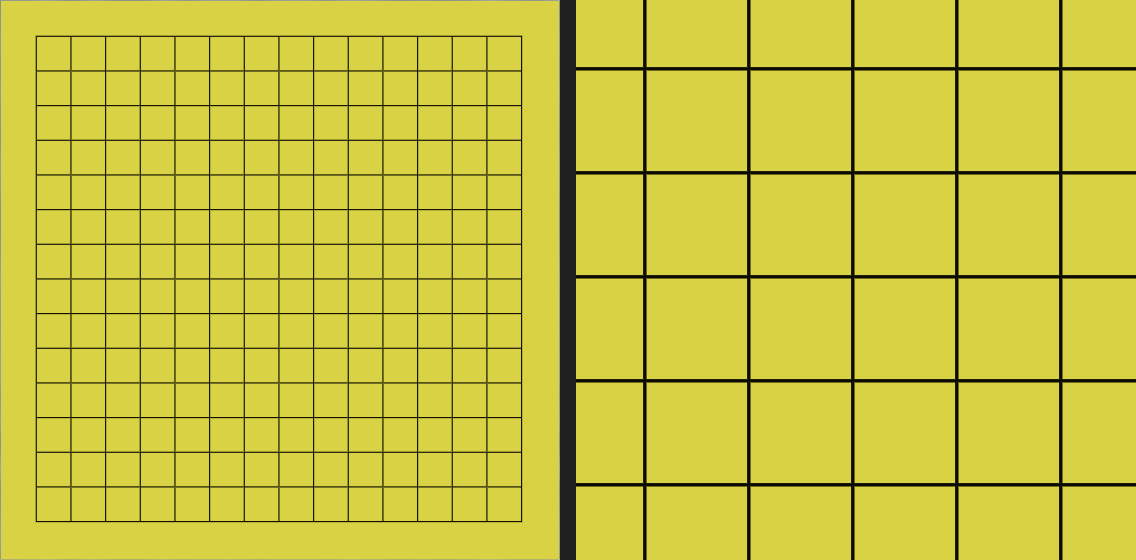
Left, the full canvas; right, a detail of the centre.
Give the GLSL for this pattern, as a Shadertoy shader.

```glsl
float hash(float n) {
    return fract(sin(n * 127.1) * 43758.5453);
}

float smoothNoise(float x) {
    float cell = floor(x);
    return mix(hash(cell), hash(cell + 1.0), smoothstep(0.0, 1.0, x - cell));
}

// Antialiased coverage of a signed distance, negative inside
float coverage(float dist, float pixel) {
    return clamp(0.5 - dist / pixel, 0.0, 1.0);
}

// Ruled square grid: 14 cells each way, with lines clipped to its outer frame
float gridLines(vec2 p, float pixel) {
    const float pitch = 0.0619;
    vec2 cell = (p - 0.0648) / pitch;
    vec2 nearest = clamp(round(cell), 0.0, 14.0);
    vec2 lineDist = abs(cell - nearest) * pitch - 0.00102;
    vec2 beyond = (abs(cell - 7.0) - 7.0) * pitch - 0.001;
    float vertical = coverage(max(lineDist.x, beyond.y), pixel);
    float horizontal = coverage(max(lineDist.y, beyond.x), pixel);
    return max(vertical, horizontal);
}

void mainImage(out vec4 fragColor, in vec2 fragCoord) {
    vec2 p = fragCoord / iResolution.xy;
    p.y = 1.0 - p.y;
    float pixel = 1.0 / min(iResolution.x, iResolution.y);

    // Yellow board with dark ruling
    vec3 color = vec3(0.851, 0.824, 0.267);
    color = mix(color, vec3(0.05, 0.045, 0.0), gridLines(p, pixel));

    // Thin grey rim, slightly uneven along its length and fainter at the bottom
    vec2 side = min(p, 1.0 - p);
    float along = side.x < side.y ? p.y : p.x + 3.0;
    float rim = coverage(min(side.x, side.y) - 0.0018, pixel);
    rim *= p.y > 0.998 ? 0.6 : 1.0;
    vec3 rimColor = vec3(0.60, 0.61, 0.56) + 0.08 * (smoothNoise(along * 24.0) - 0.5);
    color = mix(color, rimColor, rim);

    fragColor = vec4(color, 1.0);
}
```
